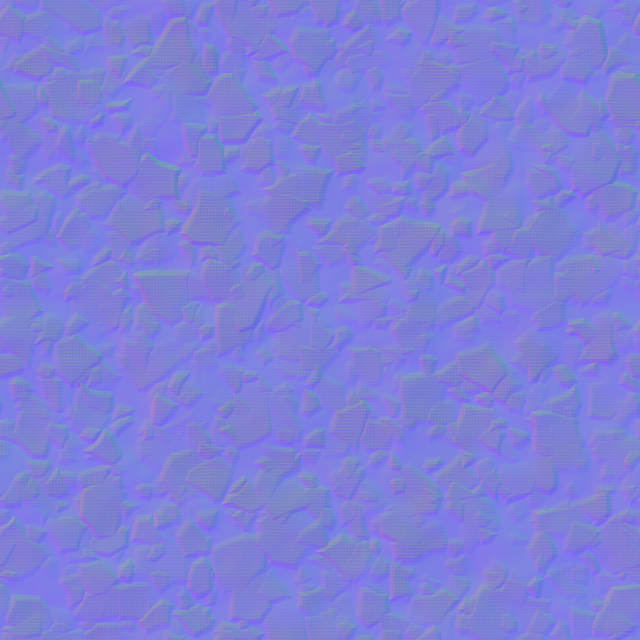
A three.js fragment shader for this texture map:

```glsl
#define STONE_HEIGHT 0.0044
#define EDGE_WIDTH 0.012
#define TILT 0.12
#define WARP 0.011
#define GRIT 0.0022
#define SWELL 0.0066
#define SLOPE_GAIN 0.2
#define WEAVE_REPEATS 200.0
#define WEAVE_DEPTH 0.025
#define STEP 0.0018
#define FLAT_BLUE 0.85
#define PATCH_BLUE 0.1

varying vec2 vUv;

const float TAU = 6.2831853;

float hash(vec2 p) {
  return fract(sin(dot(p, vec2(127.1, 311.7))) * 43758.5453);
}

// Value noise wrapping after n cells
float noise(vec2 uv, float n, float seed) {
  vec2 p = uv * n;
  vec2 i = floor(p);
  vec2 f = p - i;
  f = f * f * (3.0 - 2.0 * f);
  vec2 a = mod(i, n) + seed;
  vec2 b = mod(i + 1.0, n) + seed;
  return mix(mix(hash(a), hash(vec2(b.x, a.y)), f.x),
             mix(hash(vec2(a.x, b.y)), hash(b), f.x), f.y);
}

// Signed distance to an irregular six-sided chip
float chip(vec2 q, vec2 id, float size) {
  float turn = hash(id + 3.7);
  float d = -1.0;
  for (int k = 0; k < 6; k++) {
    float fk = float(k);
    float rnd = hash(id + 11.3 + fk * 1.9);
    float angle = TAU * (fk + turn + 0.6 * fract(rnd * 17.0)) / 6.0;
    d = max(d, dot(q, vec2(cos(angle), sin(angle))) - size * mix(0.26, 0.58, rnd));
  }
  return d;
}

// Highest chip of one wrapping layer of n by n stones
float stoneLayer(vec2 uv, float n, float seed) {
  vec2 cell = floor(uv * n);
  float top = 0.0;
  for (int y = -1; y <= 1; y++) {
    for (int x = -1; x <= 1; x++) {
      vec2 c = cell + vec2(float(x), float(y));
      vec2 id = mod(c, n) + seed;
      vec2 jitter = vec2(hash(id), hash(id + 5.1));
      vec2 q = uv - (c + 0.12 + 0.76 * jitter) / n;
      float d = chip(q, id, 1.0 / n);
      vec2 tilt = TILT * (vec2(hash(id + 7.3), hash(id + 8.9)) - 0.5);
      float level = STONE_HEIGHT * mix(0.3, 1.0, hash(id + 2.3)) + dot(tilt, q);
      top = max(top, level * smoothstep(0.0, EDGE_WIDTH, -d));
    }
  }
  return top;
}

float stones(vec2 uv) {
  vec2 warp = vec2(noise(uv, 28.0, 40.0), noise(uv, 28.0, 80.0)) - 0.5;
  vec2 p = uv + WARP * warp;
  float h = stoneLayer(p, 10.0, 13.0);
  h = max(h, stoneLayer(p, 15.0, 57.0));
  return max(h, stoneLayer(p, 23.0, 101.0));
}

// Swells of three sizes under the stones
float ground(vec2 uv) {
  float swell = noise(uv, 19.0, 430.0) + 1.2 * noise(uv, 11.0, 460.0);
  return SWELL * swell + GRIT * noise(uv, 40.0, 150.0);
}

void main() {
  // Slope of the stone bed
  vec2 dx = vec2(STEP, 0.0);
  float bed = stones(vUv);
  float h = bed + ground(vUv);
  float right = stones(vUv + dx) + ground(vUv + dx);
  float above = stones(vUv + dx.yx) + ground(vUv + dx.yx);
  vec2 slope = vec2(right - h, h - above) / STEP * SLOPE_GAIN;
  slope /= 1.0 + 2.6 * length(slope);

  // Rough raised faces, smooth gaps and wide tonal patches
  float raised = smoothstep(0.1, 0.75, bed / STONE_HEIGHT);
  float patches = 0.5 * noise(vUv, 9.0, 270.0) + 0.5 * noise(vUv, 21.0, 290.0);
  float rough = mix(0.25, 1.0, raised) * mix(0.5, 1.5, patches);

  // Uneven weave with threads of changing strength
  vec2 drift = 2.5 * vec2(noise(vUv, 36.0, 310.0), noise(vUv, 36.0, 350.0));
  vec2 thread = 0.4 + vec2(noise(vUv, 62.0, 370.0), noise(vUv, 62.0, 400.0));
  vec2 weave = sin(TAU * WEAVE_REPEATS * vUv + drift) * thread;
  slope += WEAVE_DEPTH * rough * weave * vec2(0.9, 1.1);

  // Packed direction: blue falls as green rises and on steep sides
  float blue = FLAT_BLUE - 0.78 * slope.y - 0.2 * abs(slope.x);
  blue += PATCH_BLUE * (0.7 - rough);
  gl_FragColor = vec4(0.498 + slope.x, 0.502 + slope.y, blue, 1.0);
}
```
